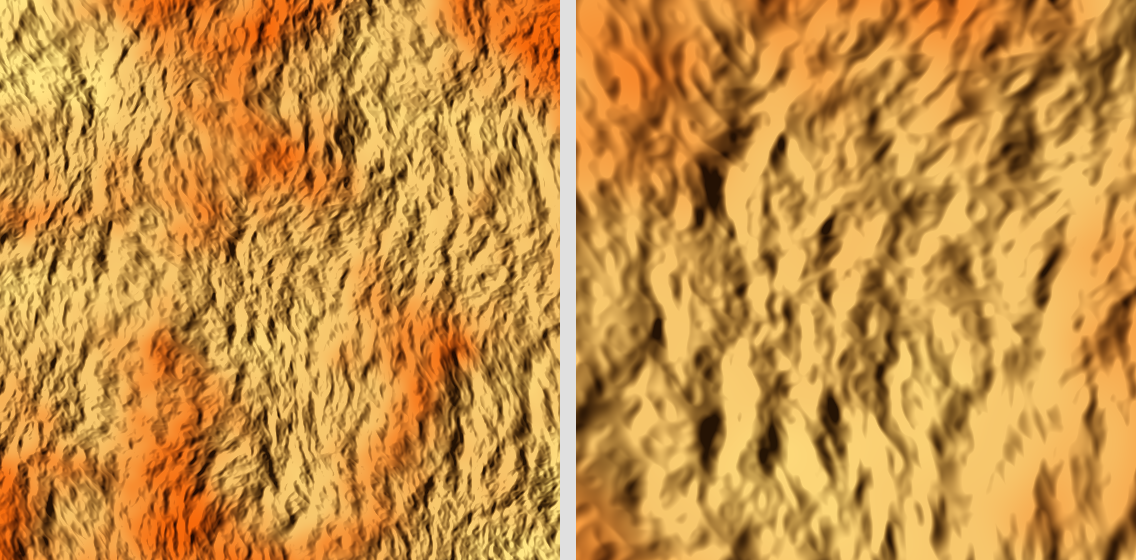
Left: the whole. Right: its middle third, enlarged.
Give the GLSL for this texture, as a Shadertoy shader.

```glsl
// Rugged golden terrain seen from above: short, upright ridges over broad mounds.
// Gradient noise builds the height; its slope toward a low light at the left gives
// the shading, and the broad elevation tints the ground from straw to orange.

const vec3 STRAW  = vec3(0.99, 0.88, 0.50);
const vec3 GOLD   = vec3(0.95, 0.76, 0.41);
const vec3 ORANGE = vec3(0.95, 0.40, 0.04);
const vec3 SHADE_TINT = vec3(1.0, 1.24, 1.75);  // shadows lose blue fastest

const vec2  LIGHT_DIR    = vec2(-0.94, 0.34);
const float SLOPE_STEP   = 0.0021;  // also sets the softness of the edges
const float BASE_LIGHT   = 0.86;
const float LIGHT_GAIN   = 0.33;
const float MIN_LIGHT    = 0.15;
const float MAX_LIGHT    = 1.02;
const float MOUND_FREQ   = 3.0;
const float MOUND_RELIEF = 0.085;
const float RIDGE_FREQ   = 12.0;
const float RIDGE_LENGTH = 1.75;
const float WARP_FREQ    = 3.5;
const float WARP_AMOUNT  = 0.06;
const vec4  RIDGE_WEIGHTS = vec4(0.50, 0.95, 1.05, 0.75);  // coarse to fine

// Random unit vector for a lattice cell
vec2 cellGradient(vec2 cell) {
    uvec2 q = uvec2(ivec2(cell) + 4096);
    uint h = q.x * 1597334677u ^ q.y * 3812015801u;
    h = (h ^ (h >> 15)) * 2246822519u;
    h ^= h >> 13;
    float angle = float(h & 65535u) * 6.28318 / 65536.0;
    return vec2(cos(angle), sin(angle));
}

float gradientNoise(vec2 p) {
    vec2 i = floor(p), f = p - i;
    vec2 u = f * f * f * (f * (f * 6.0 - 15.0) + 10.0);
    vec2 e = vec2(1.0, 0.0);
    float a = dot(cellGradient(i), f);
    float b = dot(cellGradient(i + e.xy), f - e.xy);
    float c = dot(cellGradient(i + e.yx), f - e.yx);
    float d = dot(cellGradient(i + e.xx), f - e.xx);
    return mix(mix(a, b, u.x), mix(c, d, u.x), u.y);
}

mat2 rotation(float angle) {
    float c = cos(angle), s = sin(angle);
    return mat2(c, s, -s, c);
}

// Broad elevation: fractal mounds on a gentle saddle
float mounds(vec2 p) {
    vec2 c = p - 0.5;
    float height = 1.8 * c.x * c.y - 0.25 * c.x;
    float amplitude = 1.0;
    vec2 q = p * MOUND_FREQ + 7.3;
    for (int i = 0; i < 4; i++) {
        height += amplitude * gradientNoise(q);
        q = rotation(0.6) * q * 2.0 + 3.7;
        amplitude *= 0.5;
    }
    return height;
}

// Elongated ridges whose direction wanders with a low-frequency warp
float ridges(vec2 p) {
    vec2 w = p * WARP_FREQ;
    p += WARP_AMOUNT * vec2(gradientNoise(w + 21.0), gradientNoise(w + 53.0));
    float height = 0.0;
    float freq = RIDGE_FREQ;
    float stretch = RIDGE_LENGTH;
    for (int i = 0; i < 4; i++) {
        vec2 q = rotation(0.25 * sin(float(i) * 2.1 + 0.5)) * p;
        float n = gradientNoise(q * freq * vec2(1.0, 1.0 / stretch) + float(i) * 17.31);
        float crest = -sqrt(n * n + 0.003);  // rounded fold
        height += RIDGE_WEIGHTS[i] * mix(crest, n, 0.35) / freq;
        freq *= 1.95;
        stretch = mix(stretch, 1.2, 0.3);
    }
    return height * 1.2;
}

float terrain(vec2 p) {
    return MOUND_RELIEF * mounds(p) + ridges(p);
}

void mainImage(out vec4 fragColor, in vec2 fragCoord) {
    vec2 p = fragCoord / iResolution.y;

    // Slope facing the light
    vec2 offset = LIGHT_DIR * SLOPE_STEP;
    float facing = (terrain(p - offset) - terrain(p + offset)) / (2.0 * SLOPE_STEP);
    float light = clamp(BASE_LIGHT + LIGHT_GAIN * facing, MIN_LIGHT, MAX_LIGHT);

    // Ground colour by elevation
    float elevation = mounds(p);
    vec3 ground = mix(STRAW, GOLD, smoothstep(-0.75, -0.15, elevation));
    ground = mix(ground, ORANGE, smoothstep(-0.15, 0.66, elevation));

    vec3 color = ground * pow(vec3(light), SHADE_TINT);
    fragColor = vec4(clamp(color, 0.0, 1.0), 1.0);
}
```
